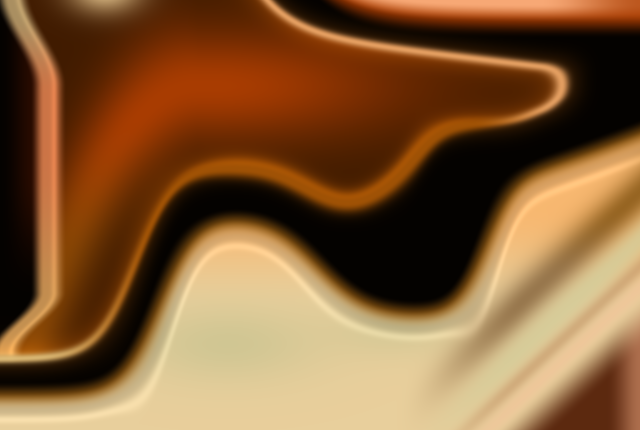
Reproduce this background procedurally as a Shadertoy shader.

```glsl
#define EPS 0.004
#define BLACK vec3(0.015, 0.006, 0.0)
#define BROWN vec3(0.25, 0.105, 0.0)
#define ORANGE vec3(0.66, 0.235, 0.005)
#define AMBER vec3(0.60, 0.31, 0.02)
#define PEACH vec3(0.97, 0.68, 0.42)
#define CREAM vec3(0.91, 0.81, 0.61)
#define SAGE vec3(0.80, 0.77, 0.57)
#define RIM_WIDTH 0.011
#define STRIPE_WIDTH 0.042
// Approximate signed distance above the curve y = f(x)
#define ABOVE(f, p) ((p.y - f(p.x)) / length(vec2(1.0, (f(p.x + EPS) - f(p.x - EPS)) / (2.0 * EPS))))

float rise(float x, float center, float width) {
    return 0.5 + 0.5 * tanh((x - center) / width);
}

float bell(float x, float width) {
    return exp(-x * x / (width * width));
}

float ramp(float x, float softness) {
    return 0.5 * (x + sqrt(x * x + softness));
}

float smoothMax(float a, float b, float k) {
    float h = max(k - abs(a - b), 0.0) / k;
    return max(a, b) + 0.25 * k * h * h;
}

// Boundary curves
float duneTop(float x) {
    return 0.08 + 0.42 * rise(x, 0.37, 0.0875) - 0.24 * rise(x, 0.74, 0.12)
         + 0.33 * rise(x, 1.13, 0.07) + 0.4 * ramp(x - 1.25, 0.01);
}

float bodyBottom(float x) {
    return 0.165 + 0.45 * rise(x, 0.315, 0.09) - 0.085 * bell(x - 0.81, 0.139)
         + 0.095 * rise(x, 0.97, 0.06) + 0.5 * ramp(x - 1.2, 0.003);
}

float bodyTop(float x) {
    return 0.90 - 0.12 * (x - 0.8) + 0.08 * exp((0.62 - x) / 0.08);
}

float stripeCenter(float y) {
    return 0.113 - 0.085 * smoothstep(0.80, 1.02, y) - 0.1 * (1.0 - smoothstep(0.18, 0.32, y));
}

// Glowing cloud in the upper right corner
vec3 cornerGlow(vec2 p) {
    float d = p.y - 0.935 - 0.08 * exp((0.75 - p.x) / 0.1);
    vec3 color = mix(BLACK, ORANGE, smoothstep(-0.025, 0.035, d));
    float hot = smoothstep(0.012, 0.055, d) * (1.0 - 0.75 * smoothstep(1.25, 1.5, p.x));
    return mix(color, PEACH + vec3(0.0, -0.02, 0.04), hot);
}

// Molten interior with the pale stripe on its left
vec3 bodyColor(vec2 p) {
    float bend = max(0.46 - p.x, 0.0);
    float spine = 0.80 - 4.0 * bend * bend;
    float heat = bell(p.y - spine, 0.13 + 0.25 * bend) * bell(max(p.x - 0.5, 0.0), 0.45);
    vec3 hot = mix(AMBER * 0.87, ORANGE, smoothstep(0.38, 0.75, p.y));
    vec3 color = mix(BROWN, hot, heat);
    float cap = bell(p.x - 0.245, 0.085) * bell(p.y - 1.025, 0.055);
    color = mix(color, vec3(0.86, 0.73, 0.52), cap);

    float side = p.x - stripeCenter(p.y);
    vec3 shade = mix(BLACK, vec3(0.17, 0.045, 0.0), smoothstep(0.0, 0.09, p.x) * smoothstep(0.3, 0.6, p.y));
    color = mix(shade, color, smoothstep(-0.03, 0.03, side));
    vec3 stripe = mix(vec3(0.80, 0.59, 0.33), vec3(0.84, 0.48, 0.29), smoothstep(0.25, 0.65, p.y));
    stripe = mix(stripe, vec3(0.70, 0.59, 0.40), smoothstep(0.78, 0.97, p.y));
    stripe *= 0.95 + 0.14 * bell(side - 0.014, 0.008);
    return mix(color, stripe, 1.0 - smoothstep(0.010, STRIPE_WIDTH, abs(side)));
}

// Pale dune with diagonal folds
vec3 duneColor(vec2 p, float depth) {
    vec3 color = mix(CREAM, PEACH + vec3(0.0, 0.04, 0.02), smoothstep(0.28, 0.52, p.y));
    color = mix(color, SAGE, 0.85 * bell(p.x - 0.53, 0.22) * bell(p.y - 0.20, 0.09));
    color = mix(color, SAGE, 0.6 * bell(p.x - 0.92, 0.16) * bell(p.y - 0.23, 0.06));
    float fold = p.y - 0.322 - 0.93 * (p.x - 1.24);
    float reach = smoothstep(0.92, 1.22, p.x);
    vec3 hollow = mix(vec3(0.56, 0.43, 0.27), vec3(0.55, 0.36, 0.10), smoothstep(0.35, 0.52, p.y));
    color = mix(color, hollow, 0.9 * reach * bell(fold, 0.065));
    color = mix(color, SAGE + 0.03, 0.8 * reach * bell(fold + 0.11, 0.045));
    color = mix(color, vec3(0.76, 0.58, 0.40), 0.6 * reach * bell(fold + 0.175, 0.025));
    vec3 cave = mix(vec3(0.36, 0.16, 0.06), vec3(0.78, 0.52, 0.38), 0.75 * smoothstep(1.41, 1.49, p.x));
    color = mix(color, cave, smoothstep(0.235, 0.37, -fold));
    color = mix(color, vec3(0.94, 0.77, 0.60), 0.75 * reach * bell(fold + 0.225, 0.025));
    // Fine crest line and the soft shadow above it
    color *= 1.0 - 0.12 * bell(depth - 0.035, 0.014);
    return color + 0.07 * bell(depth - 0.057, 0.009);
}

void mainImage(out vec4 fragColor, in vec2 fragCoord) {
    vec2 p = fragCoord / iResolution.y;
    vec3 color = cornerGlow(p);

    // Body silhouette, negative inside
    float under = -ABOVE(bodyBottom, p);
    float over = ABOVE(bodyTop, p);
    float body = smoothMax(smoothMax(under, over, 0.07), p.x - 1.325, 0.07);
    color = mix(color, bodyColor(p), 1.0 - smoothstep(-0.014, 0.014, body));

    // Rim light, wide and amber along the middle of the lower edge
    float lower = smoothstep(-0.03, 0.03, under - over);
    float wide = lower * smoothstep(0.36, 0.58, p.x) * (1.0 - smoothstep(0.95, 1.2, p.x));
    vec3 rim = mix(vec3(0.91, 0.77, 0.49), AMBER + vec3(0.08, 0.04, 0.0), smoothstep(0.08, 0.36, p.x));
    rim = mix(rim, PEACH, max(smoothstep(1.1, 1.3, p.x), 1.0 - lower));
    color = mix(color, rim, 0.9 * bell(body, RIM_WIDTH * (1.0 + wide)));
    color += AMBER * 0.28 * bell(body, 0.035) * (1.0 - bell(body, RIM_WIDTH));

    // Dune in front, fading through amber into the dark channel
    float depth = -ABOVE(duneTop, p);
    color = mix(color, vec3(0.52, 0.32, 0.06), smoothstep(-0.032, 0.012, depth));
    color = mix(color, duneColor(p, depth), smoothstep(-0.006, 0.038, depth));
    fragColor = vec4(clamp(color, 0.0, 1.0), 1.0);
}
```
